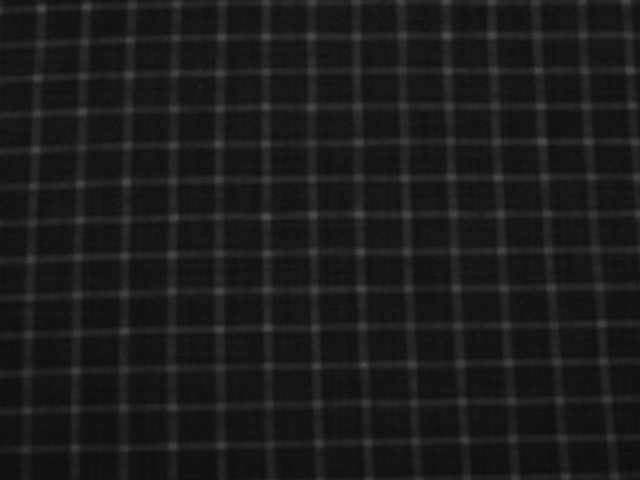
This texture is drawn by a Shadertoy shader. Its source:

```glsl
#define BASE_TONE 0.083
#define LINE_GAIN 0.068
#define CROSS_GAIN 0.045
#define COLUMN_HALF 0.0095
#define ROW_HALF 0.0072
#define EDGE_SOFT 0.0065
#define TWILL_PITCH 0.0085
#define GRAIN 0.022
#define STREAK 0.014
#define LINT_COUNT 5

float hash(vec2 p) {
    vec3 q = fract(vec3(p.xyx) * 0.1031);
    q += dot(q, q.yzx + 33.33);
    return fract((q.x + q.y) * q.z);
}

float noise(vec2 p) {
    vec2 i = floor(p), f = fract(p);
    f = f * f * (3.0 - 2.0 * f);
    return mix(mix(hash(i), hash(i + vec2(1, 0)), f.x),
               mix(hash(i + vec2(0, 1)), hash(i + 1.0), f.x), f.y);
}

// Column coordinate: spacing widens towards the bottom of the cloth
float columnCoord(vec2 p, out float pitch) {
    float start = 0.0886 - 0.0554 * p.y + 0.0205 * p.y * p.y;
    pitch = 0.0935 + 0.0087 * p.y;
    return (p.x - start) / pitch;
}

// Row coordinate: rows sag at the left and spread downwards
float rowCoord(vec2 p, float u, out float pitch) {
    float left = clamp(1.0 - u, 0.0, 1.0);
    float sag = mix(0.0208 * pow(left, 4.0), 0.0295 * left, p.y * p.y);
    float first = 0.0717, growth = 0.00033;
    float y = p.y - sag - 0.0026;
    pitch = sqrt(max(first * first + 4.0 * growth * y, 1e-5));
    return (pitch - first) / (2.0 * growth);
}

// Soft stripe around each whole number
float stripe(float coord, float pitch, float halfWidth) {
    float d = abs(coord - round(coord)) * pitch;
    float soft = max(EDGE_SOFT, 1.0 / iResolution.y);
    return 1.0 - smoothstep(halfWidth - soft, halfWidth + soft, d);
}

void mainImage(out vec4 fragColor, in vec2 fragCoord) {
    vec2 uv = fragCoord / iResolution.xy;
    vec2 p = vec2(fragCoord.x / iResolution.y, 1.0 - uv.y);

    // Slight wander of the threads
    vec2 warped = p + 0.003 * (vec2(noise(p * 11.0), noise(p * 11.0 + 40.0)) - 0.5);
    float columnPitch, rowPitch;
    float column = columnCoord(warped, columnPitch);
    float row = rowCoord(warped, uv.x, rowPitch);

    // Checks, with uneven dye along each line
    float vertical = stripe(column, columnPitch, COLUMN_HALF);
    float horizontal = stripe(row, rowPitch, ROW_HALF);
    vertical *= 0.72 + 0.4 * noise(vec2(round(column) * 7.0, p.y * 55.0));
    horizontal *= 0.76 + 0.4 * noise(vec2(p.x * 45.0, round(row) * 7.0 + 90.0));
    float crossing = vertical * horizontal
                   * (0.75 + 0.5 * hash(round(vec2(column, row)) + 20.0));

    // Twill ribs show most on the pale yarn
    float rib = sin(6.2832 * (p.x + p.y) / TWILL_PITCH);
    float pale = LINE_GAIN * (vertical + horizontal) + CROSS_GAIN * crossing;
    float tone = BASE_TONE + pale * (1.0 + 0.1 * rib) + 0.002 * rib;

    // Yarn streaks and fine grain
    tone += STREAK * (noise(vec2(p.x * 110.0, p.y * 7.0))
                    + noise(vec2(p.x * 7.0, p.y * 130.0) + 60.0) - 1.0);
    tone += GRAIN * (noise(p * 270.0) - 0.5);

    // Sparse lint
    for (int i = 0; i < LINT_COUNT; i++) {
        vec2 seed = vec2(float(i) * 3.0 + 5.0, 17.0);
        vec2 spot = vec2(hash(seed) * iResolution.x / iResolution.y, hash(seed + 9.0));
        tone += 0.035 * (1.0 - smoothstep(0.001, 0.007, length(p - spot)));
    }

    // Light falls off towards the lower edge and corners
    vec2 offCentre = uv - vec2(0.55, 0.62);
    tone *= 1.06 - 0.32 * dot(offCentre, offCentre) - 0.07 * p.y;
    fragColor = vec4(vec3(clamp(tone, 0.0, 1.0)), 1.0);
}
```
